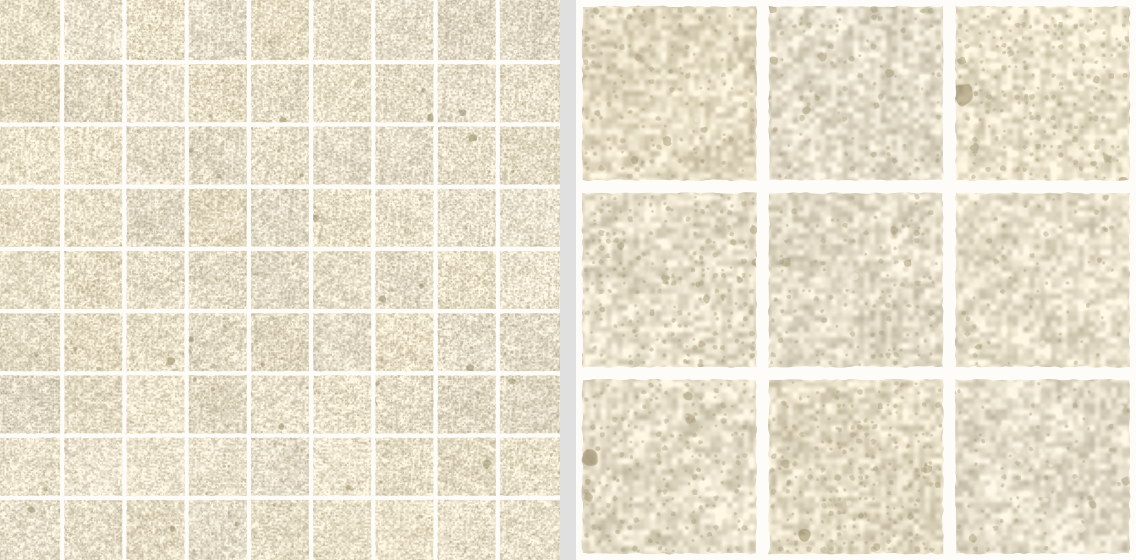
Left: the whole. Right: its middle third, enlarged.
A WebGL 1 fragment shader for this pattern:

```glsl
precision highp float;
// Square mosaic of sandy stone tiles, nine by nine, with thin pale grout.
// Each tile layers fine value-noise grain, soft clouds and scattered round
// specks, with its own tone, warmth and number of pebbles.

uniform vec2 u_resolution;

const float TILES = 9.0;
const float GROUT_WIDTH = 0.068;     // in tile units
const float EDGE_WEAR = 0.010;       // roughness of the tile edges
const float BASE_TONE = 0.80;        // 0 = dark stone, 1 = light stone
const float GRAIN_CONTRAST = 1.15;
const float CLOUD_CONTRAST = 0.26;
const float TILE_CONTRAST = 0.17;
const float WARMTH = 0.022;
const vec3 STONE_DARK = vec3(0.70, 0.665, 0.565);
const vec3 STONE_LIGHT = vec3(0.97, 0.94, 0.86);
const vec3 PEBBLE = vec3(0.66, 0.61, 0.48);
const vec3 GROUT = vec3(0.995, 0.99, 0.975);

float hash(vec2 p) {
  return fract(sin(dot(p, vec2(127.1, 311.7))) * 43758.5453);
}

float valueNoise(vec2 p) {
  vec2 i = floor(p);
  vec2 f = fract(p);
  f = f * f * (3.0 - 2.0 * f);
  return mix(mix(hash(i), hash(i + vec2(1.0, 0.0)), f.x),
             mix(hash(i + vec2(0.0, 1.0)), hash(i + vec2(1.0, 1.0)), f.x), f.y);
}

// Coverage of randomly placed blobs, at most one in each cell.
// Radii are in cells; a whole number of cells per tile keeps blobs inside it.
float specks(vec2 p, float perTile, float chance, vec2 radii, float pixel) {
  vec2 g = p * perTile;
  vec2 cell = floor(g);
  vec2 seed = cell + perTile * 3.7;
  float size = hash(seed + 11.3);
  float radius = mix(radii.x, radii.y, size * size);
  vec2 center = vec2(hash(seed + 23.9), hash(seed + 41.2));
  center = mix(vec2(radius), vec2(1.0 - radius), center);
  float wobble = (valueNoise(g * 1.5 / radii.y) - 0.5) * radius * 0.6;
  float d = length(g - cell - center) - radius + wobble;
  float aa = perTile * pixel;
  return step(hash(seed), chance) * (1.0 - smoothstep(-aa, aa, d));
}

void main() {
  vec2 p = gl_FragCoord.xy / u_resolution * TILES;
  float pixel = TILES / min(u_resolution.x, u_resolution.y);
  vec2 tile = floor(p);
  vec2 shifted = p + tile * 5.0;     // breaks continuity between tiles

  // Stone tone: grain at two scales, clouds, and one offset per tile
  float grain = 0.65 * valueNoise(shifted * 34.0)
              + 0.35 * valueNoise(shifted * 17.0 + 7.0) - 0.5;
  float cloud = 0.6 * valueNoise(shifted * 2.3 + 3.0)
              + 0.4 * valueNoise(shifted * 6.0) - 0.5;
  float tileTone = hash(tile + 5.1) - 0.5;
  float tone = BASE_TONE + grain * GRAIN_CONTRAST
             + cloud * CLOUD_CONTRAST + tileTone * TILE_CONTRAST;
  vec3 color = mix(STONE_DARK, STONE_LIGHT, clamp(tone, 0.0, 1.12));
  color += vec3(0.3, 0.0, -1.0) * WARMTH * (hash(tile + 17.7) - 0.5);

  // Fine flecks, small grains and rare larger pebbles
  float density = mix(0.5, 1.5, hash(tile + 31.4));
  float flecks = specks(p, 26.0, 0.22 * density, vec2(0.18, 0.42), pixel);
  float grains = specks(p, 11.0, 0.09 * density, vec2(0.12, 0.28), pixel);
  float pebbles = specks(p, 3.0, 0.045 * density, vec2(0.09, 0.20), pixel);
  float chips = specks(p, 9.0, 0.05, vec2(0.10, 0.24), pixel);
  color = mix(color, STONE_LIGHT, 0.6 * chips);
  color = mix(color, PEBBLE, 0.45 * flecks);
  color = mix(color, PEBBLE, 0.55 * grains);
  color = mix(color, PEBBLE + 0.1 * grain, 0.72 * pebbles);

  // Grout on the inner lines only; the outer tiles run to the border
  vec2 line = clamp(floor(p + 0.5), 1.0, TILES - 1.0);
  vec2 gap = abs(p - line);
  float edge = min(gap.x, gap.y) - 0.5 * GROUT_WIDTH;
  edge += (valueNoise(p * 30.0) - 0.5) * EDGE_WEAR;
  float stone = smoothstep(-0.6 * pixel, 0.6 * pixel, edge);

  gl_FragColor = vec4(mix(GROUT, color, stone), 1.0);
}
```
